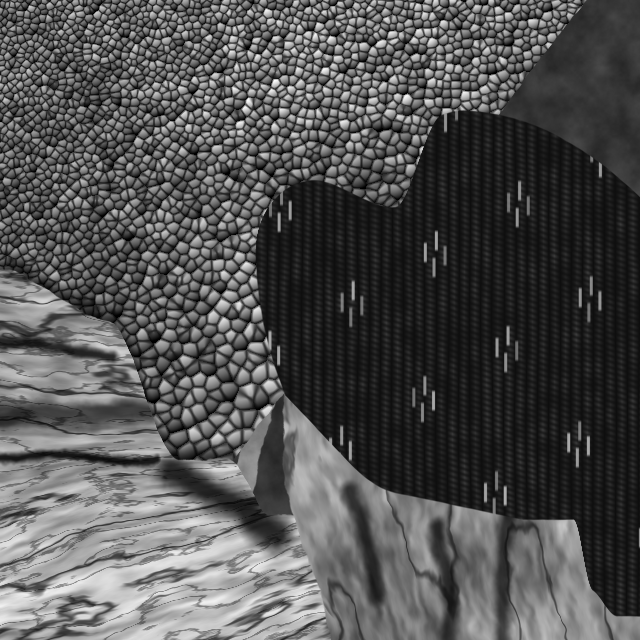
Write a three.js fragment shader that draws this texture.

```glsl
// Grey collage: a bed of small pebbles, layered bark at lower left, fissured
// stone below, and a dark ribbed cloth with woven dash motifs on the right.
// Cellular domes, stretched noise and height curves are layered back to front.
varying vec2 vUv;

const float SOFT = 0.0016;

float hash(vec2 p) {
  vec3 q = fract(vec3(p.xyx) * 0.1031);
  q += dot(q, q.yzx + 33.33);
  return fract((q.x + q.y) * q.z);
}

float noise(vec2 p) {
  vec2 i = floor(p), f = fract(p);
  f = f * f * (3.0 - 2.0 * f);
  return mix(mix(hash(i), hash(i + vec2(1, 0)), f.x),
             mix(hash(i + vec2(0, 1)), hash(i + vec2(1, 1)), f.x), f.y);
}

float fbm(vec2 p) {
  float sum = 0.0, amp = 0.5;
  for (int i = 0; i < 5; i++) {
    sum += amp * noise(p);
    p = p * 2.03 + 17.7;
    amp *= 0.5;
  }
  return sum;
}

float cover(float d) { return smoothstep(-SOFT, SOFT, d); }

float segmentDist(vec2 p, vec2 a, vec2 b) {
  vec2 v = b - a;
  return length(p - a - v * clamp(dot(p - a, v) / dot(v, v), 0.0, 1.0));
}

// Soft dark fissure along a segment: 1 at its core, 0 outside
float fissure(vec2 p, vec2 a, vec2 b, float width) {
  return 1.0 - smoothstep(0.1 * width, width, segmentDist(p, a, b));
}

// Thin irregular cracks along the middle level of a noise field
float cracks(vec2 p, float width) {
  return 1.0 - smoothstep(0.0, width, abs(fbm(p) - 0.48));
}

vec2 complexMul(vec2 a, vec2 b) { return vec2(a.x * b.x - a.y * b.y, a.x * b.y + a.y * b.x); }

// Lit domes in cells; a conformal square makes them shrink away from the focus
float pebbles(vec2 p) {
  vec2 z = p - vec2(0.75, 0.05);
  vec2 q = 43.0 * complexMul(z, z);
  vec2 light = normalize(complexMul(z, vec2(-0.4, 0.9)));
  vec2 cell = floor(q), nearest = vec2(0.0), id = cell;
  float best = 9.0, second = 9.0;
  for (int j = -1; j <= 1; j++)
    for (int i = -1; i <= 1; i++) {
      vec2 c = cell + vec2(i, j);
      vec2 r = q - c - 0.5 - 0.8 * (vec2(hash(c), hash(c + 71.3)) - 0.5);
      float d = dot(r, r);
      if (d < best) { second = best; best = d; nearest = r; id = c; }
      else second = min(second, d);
    }
  float gap = smoothstep(0.0, 0.38, sqrt(second) - sqrt(best));
  float tone = 0.33 + 0.3 * hash(id + 9.1) + 0.42 * dot(nearest, light) - 0.16 * best;
  tone *= mix(0.38, 1.12, gap) * (0.65 + 0.6 * fbm(p * 7.0));
  return tone * (0.88 + 0.22 * smoothstep(0.0, 0.5, p.x));
}

float barkTop(float x) {
  return 0.577 - 0.08 * smoothstep(0.0, 0.18, x) - 0.215 * smoothstep(0.17, 0.28, x)
       - 0.085 * smoothstep(0.36, 0.42, x);
}

float bark(vec2 p) {
  float slope = mix(0.28, -0.12, smoothstep(0.15, 0.42, p.y));
  vec2 q = vec2(p.x, p.y - slope * p.x + 0.05 * (fbm(p * 6.0) - 0.5));
  float tone = 0.36 + 0.52 * fbm(q * vec2(9, 38)) + 0.22 * (noise(q * vec2(30, 130)) - 0.5);
  tone += 0.12 * (1.0 - smoothstep(0.08, 0.32, p.y));
  tone *= 1.0 - 0.65 * cracks(q * vec2(4, 19) + 3.0, 0.045);
  tone *= 1.0 - 0.4 * cracks(q * vec2(11, 45), 0.05);
  vec2 w = p + 0.035 * (vec2(fbm(p * 14.0), fbm(p * 14.0 + 40.0)) - 0.5);
  float dark = 0.8 * fissure(w, vec2(-0.02, 0.47), vec2(0.18, 0.445), 0.016);
  dark = max(dark, 0.65 * fissure(w, vec2(-0.02, 0.355), vec2(0.23, 0.352), 0.034));
  dark = max(dark, 0.85 * fissure(w, vec2(-0.02, 0.283), vec2(0.25, 0.287), 0.012));
  dark = max(dark, 0.8 * fissure(w, vec2(0.27, 0.265), vec2(0.43, 0.165), 0.04));
  return tone * (1.0 - dark);
}

float stone(vec2 p) {
  vec2 q = vec2(p.x + 0.2 * p.y + 0.05 * (fbm(p * 9.0) - 0.5), p.y);
  float tone = 0.23 + 0.52 * fbm(q * vec2(26, 9)) + 0.2 * (noise(q * vec2(110, 45)) - 0.5);
  tone += 0.14 * smoothstep(0.82, 0.9, p.x) + 0.1 * (1.0 - smoothstep(0.46, 0.56, p.x));
  tone *= 1.0 - 0.5 * cracks(q * vec2(13, 4), 0.04);
  vec2 w = p + 0.03 * (vec2(fbm(p * 13.0), fbm(p * 13.0 + 20.0)) - 0.5);
  float dark = fissure(w, vec2(0.55, 0.24), vec2(0.595, 0.07), 0.022);
  dark = max(dark, fissure(w, vec2(0.685, 0.18), vec2(0.71, -0.02), 0.02));
  dark = max(dark, fissure(w, vec2(0.794, 0.2), vec2(0.788, -0.02), 0.02));
  return tone * (1.0 - 0.65 * dark);
}

// Positive inside the cloth, between its upper, lower and left curves
float clothDist(vec2 p) {
  float u = (p.x - 0.492) / 0.092;
  float crest = max(p.x - 0.72, 0.0);
  float top = 0.61 + 0.108 * sqrt(max(1.0 - pow(min(u, 0.0), 2.0), 0.0))
            - 0.042 * smoothstep(0.49, 0.615, p.x) + 0.14 * smoothstep(0.617, 0.69, p.x)
            + 0.011 * smoothstep(0.67, 0.72, p.x) - 1.72 * crest * crest;
  float steep = 0.385 - 1.05 * (p.x - 0.443), flatter = 0.223 - 0.21 * (p.x - 0.651);
  float blend = max(0.03 - abs(steep - flatter), 0.0);
  float bottom = max(max(steep, flatter) + blend * blend / 0.12, 0.188)
               - 0.108 * smoothstep(0.896, 0.926, p.x) - 0.043 * smoothstep(0.92, 0.965, p.x);
  float sag = min(p.y - 0.61, 0.0);
  return min(min(top - p.y, p.y - bottom), p.x - 0.4 - 0.88 * sag * sag);
}

// Four upright dashes around each point of a skewed lattice
float motifs(vec2 p) {
  vec2 u = vec2(-0.13, -0.078), v = vec2(-0.018, -0.2266), r = p - vec2(0.792, 0.4544);
  float det = u.x * v.y - u.y * v.x;
  vec2 k = floor(vec2(r.x * v.y - r.y * v.x, u.x * r.y - u.y * r.x) / det + 0.5);
  r -= k.x * u + k.y * v;
  float ink = 0.0;
  for (int i = 0; i < 4; i++) {
    float a = 1.5708 * float(i) - 0.12;
    vec2 d = abs(r - vec2(0.0155, 0.021) * vec2(cos(a), sin(a)));
    float dash = (1.0 - smoothstep(0.0012, 0.0035, d.x)) * (1.0 - smoothstep(0.012, 0.018, d.y));
    ink = max(ink, dash * (0.6 + 0.4 * hash(k + float(i) * 7.0)));
  }
  return ink;
}

float cloth(vec2 p) {
  float x = p.x * 57.0 + 0.25 * noise(p * vec2(30, 6));
  float rib = 1.0 - abs(2.0 * fract(x) - 1.0);
  float stitch = 0.5 + 0.5 * cos(6.2832 * (p.y * 112.0 + 0.6 * fract(x) + hash(vec2(floor(x), 3))));
  float tone = 0.055 + rib * (0.05 + 0.075 * stitch) * (0.5 + noise(p * vec2(57, 40)));
  return mix(tone, 0.68, motifs(p));
}

void main() {
  vec2 p = vUv;
  float rough = 0.012 * (fbm(p * 35.0) - 0.5);
  float barkDist = barkTop(p.x) - p.y + rough;
  float tone = pebbles(p) * (1.0 - 0.5 * smoothstep(-0.035, 0.0, barkDist));

  // Shadowed hollow with a pale sliver between bark and stone
  float hollow = min(0.284 + 1.3 * (p.x - 0.365) - p.y, p.x - 0.355) + rough;
  float sliver = 0.018 - abs(p.x - 0.388 - 0.25 * (p.y - 0.28)) + rough;
  float inner = mix(0.12 + 0.2 * fbm(p * 30.0), 0.3 + 0.4 * fbm(p * 25.0), cover(sliver));
  tone = mix(tone, inner, cover(hollow));

  tone = mix(tone, bark(p), cover(barkDist));
  float stoneEdge = 0.443 + 0.071 * (1.0 - smoothstep(0.0, 0.27, p.y));
  float stoneDist = min(p.x - stoneEdge, 0.4 - p.y) + rough;
  tone = mix(tone, stone(p), cover(stoneDist));
  tone = mix(tone, cloth(p), cover(clothDist(p) + 0.15 * rough));
  gl_FragColor = vec4(vec3(clamp(tone, 0.0, 1.0)), 1.0);
}
```
